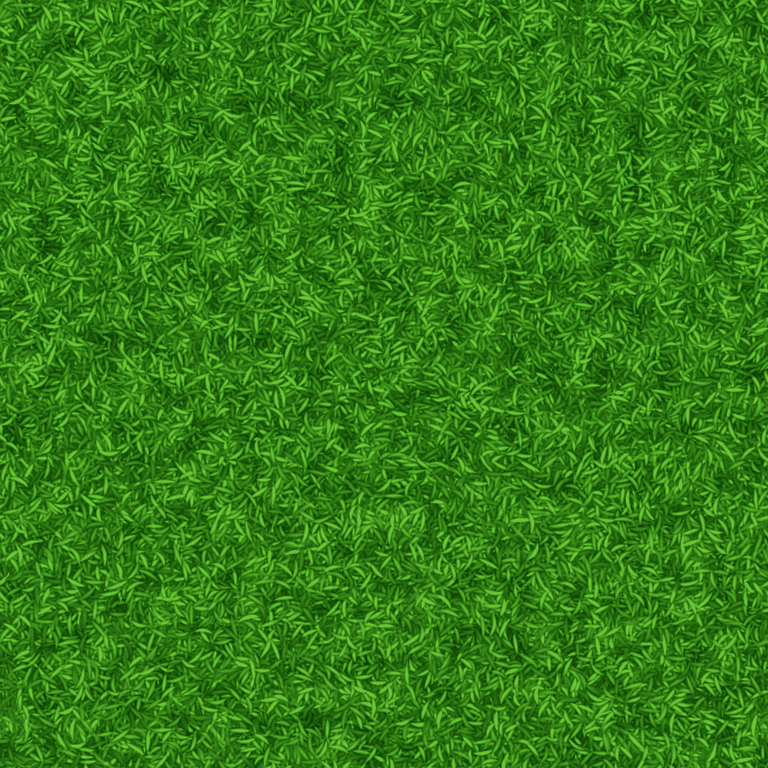
Write a WebGL 2 fragment shader that draws this texture.

```glsl
#version 300 es
precision highp float;

uniform vec2 u_resolution;
out vec4 fragColor;

#define CELLS 54.0         // blade cells across the canvas
#define LAYERS 7           // stacked sheets of blades
#define BLADE_LENGTH 0.85  // longest half length, in cells
#define BLADE_WIDTH 0.115  // half width, in cells
#define BEND 0.24          // strongest curvature, in cells
#define SOFTNESS 0.12      // edge blur, in cells
#define SHADOW 0.50        // darkening around each blade
#define TONE_LOW 0.36      // dullest blade
#define TONE_HIGH 1.08     // brightest blade
#define PATCHES 26.0       // noise cells across the canvas
#define PATCH_DEPTH 0.24   // strength of the light and dark patches
#define CONTRAST 1.4       // spread of tones around the middle

const float TAU = 6.2831853;
const float SHEET_MEAN = 0.47;   // average tone of the stacked sheets
const float MIDDLE_TONE = 0.54;  // average tone of the lawn

// Three random values in 0..1 from a cell and a seed
vec3 hash3(vec2 cell, int seed) {
    uvec3 v = uvec3(uvec2(cell), uint(seed)) * 1664525u + 1013904223u;
    v.x += v.y * v.z; v.y += v.z * v.x; v.z += v.x * v.y;
    v ^= v >> 16u;
    v.x += v.y * v.z; v.y += v.z * v.x; v.z += v.x * v.y;
    return vec3(v >> 8u) / 16777216.0;
}

// Gradient noise that wraps after a whole number of cells
float cornerSlope(vec2 cell, vec2 offset, float period) {
    float angle = TAU * hash3(mod(cell, period), 91).x;
    return dot(vec2(cos(angle), sin(angle)), offset);
}

float gradientNoise(vec2 p, float period) {
    vec2 cell = floor(p), f = fract(p);
    vec2 blend = f * f * f * (f * (f * 6.0 - 15.0) + 10.0);
    vec2 right = vec2(1.0, 0.0), up = vec2(0.0, 1.0);
    float low = mix(cornerSlope(cell, f, period),
                    cornerSlope(cell + right, f - right, period), blend.x);
    float high = mix(cornerSlope(cell + up, f - up, period),
                     cornerSlope(cell + 1.0, f - 1.0, period), blend.x);
    return mix(low, high, blend.y);
}

// Lay one curved, tapered blade and its shadow over the tone below
float layBlade(float tone, vec2 offset, vec3 shape, float brightness, float blur) {
    float angle = TAU * shape.x;
    vec2 axis = vec2(cos(angle), sin(angle));
    float t = dot(offset, axis) / (BLADE_LENGTH * mix(0.65, 1.0, shape.y));
    float side = dot(offset, vec2(-axis.y, axis.x));
    side -= BEND * (2.0 * shape.z - 1.0) * (t * t - 0.33);
    float edge = abs(side) - BLADE_WIDTH * (1.0 - t * t);

    float ends = 1.0 - smoothstep(0.75, 1.1, abs(t));
    float shade = ends * (1.0 - smoothstep(0.0, 0.22, edge));
    float cover = ends * (1.0 - smoothstep(-blur, blur, edge));
    tone *= 1.0 - SHADOW * shade;
    return mix(tone, brightness + 0.12 * t, cover);
}

// One sheet of scattered blades, one per cell
float laySheet(float tone, vec2 uv, int layer, float blur) {
    vec2 p = uv * CELLS + hash3(vec2(7.0, 3.0), layer).xy;
    vec2 home = floor(p);
    for (int y = -1; y <= 1; y++) {
        for (int x = -1; x <= 1; x++) {
            vec2 cell = home + vec2(x, y);
            vec2 id = mod(cell, CELLS);
            vec3 place = hash3(id, 2 * layer + 11);
            vec3 shape = hash3(id, 2 * layer + 12);
            float brightness = mix(TONE_LOW, TONE_HIGH, place.z);
            tone = layBlade(tone, p - cell - place.xy, shape, brightness, blur);
        }
    }
    return tone;
}

// Deep green at 0 to light yellow-green at 1
vec3 grassColor(float t) {
    return vec3(0.06, 0.27, 0.02)
         + t * (vec3(0.25, 0.48, 0.08) + t * vec3(0.07, -0.02, 0.08));
}

void main() {
    vec2 uv = gl_FragCoord.xy / u_resolution;
    float blur = max(SOFTNESS, 0.7 * CELLS / min(u_resolution.x, u_resolution.y));

    float tone = 0.3;
    for (int layer = 0; layer < LAYERS; layer++) {
        tone = laySheet(tone, uv, layer, blur);
    }
    tone += PATCH_DEPTH * gradientNoise(uv * PATCHES, PATCHES);
    tone = MIDDLE_TONE + CONTRAST * (tone - SHEET_MEAN);

    fragColor = vec4(grassColor(clamp(tone, -0.1, 1.1)), 1.0);
}
```
